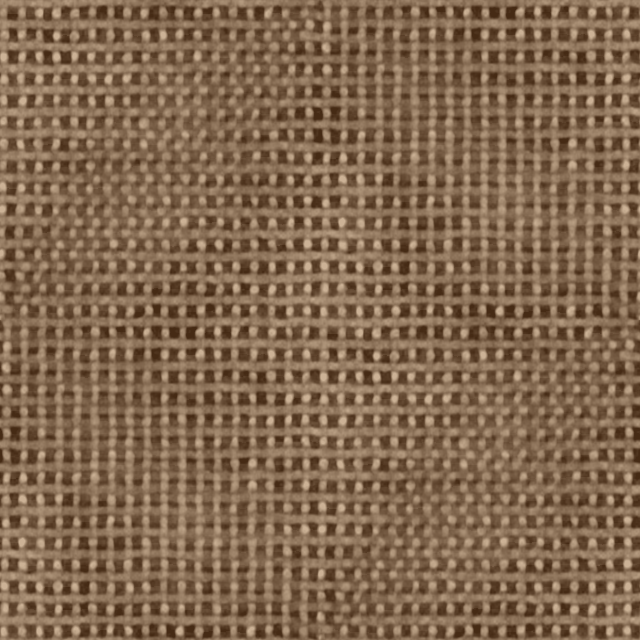
Give the GLSL for this texture, as a Shadertoy shader.

```glsl
// Coarse brown basket-weave cloth, cross-faded with itself so that it tiles.

float hash(vec2 p) {
    vec3 h = fract(p.xyx * vec3(0.1031, 0.1030, 0.0973));
    h += dot(h, h.yzx + 33.33);
    return fract((h.x + h.y) * h.z);
}

float noise(vec2 p) {
    vec2 cell = floor(p), f = fract(p);
    f = f * f * (3.0 - 2.0 * f);
    return mix(mix(hash(cell), hash(cell + vec2(1, 0)), f.x),
               mix(hash(cell + vec2(0, 1)), hash(cell + vec2(1, 1)), f.x), f.y);
}

// Brightness of the cloth at p, measured in canvas units from its centre
float weave(vec2 p) {
    // Thread coordinates: whole numbers lie on the raised warp knots
    vec2 thread = vec2(36.3 * p.x - 0.35 * p.y - 0.25, 29.2 * p.y - 0.40);
    vec2 grain = thread;
    thread += 0.10 * (vec2(noise(grain * 0.8 + 90.0), noise(grain * 0.8 + 140.0)) - 0.5);
    thread += vec2(0.14, 0.09) * (vec2(noise(grain * 2.9 + 500.0), noise(grain * 2.9 + 600.0)) - 0.5);
    vec2 id = floor(thread + 0.5);
    vec2 q = thread - id;
    vec2 a = abs(q);

    // Dark pits, uneven in depth
    float tone = 0.03 + 0.17 * hash(floor(thread) + 210.0);

    // Warp thread running up through the pits
    float warp = 1.0 - smoothstep(0.13, 0.32, a.x);
    tone = mix(tone, 0.46, warp);

    // Continuous weft band, slightly beaded between neighbouring warps
    float weft = smoothstep(0.21, 0.38, a.y);
    float bead = 1.0 - smoothstep(0.08, 0.36, length((0.5 - a) * vec2(0.8, 1.5)));
    float ridge = smoothstep(0.26, 0.46, a.y);
    float crossing = 1.0 - smoothstep(0.05, 0.20, a.x);
    float weftTone = 0.48 + 0.10 * ridge + 0.08 * bead + 0.08 * crossing;
    weftTone += 0.18 * (hash(floor(thread) + 60.0) - 0.5) * bead;
    tone = mix(tone, weftTone, weft);

    // Rounded warp knot, lit from above
    vec2 lit = q - vec2(0.0, 0.02);
    float knot = 1.0 - smoothstep(0.09, 0.31, length(lit));
    tone = mix(tone, 0.90 + 0.24 * (hash(id + 30.0) - 0.5) + 0.4 * q.y, knot);

    // Fibre grain, streaks along the weft and broad unevenness
    tone += 0.20 * (noise(grain * vec2(4.3, 5.3) + 300.0) - 0.5);
    tone += 0.13 * (noise(grain * vec2(8.0, 9.0) + 800.0) - 0.5);
    tone += 0.14 * (noise(grain * vec2(0.5, 2.2) + 700.0) - 0.5);
    tone += 0.16 * (noise(grain * 0.22 + 400.0) - 0.5);
    return tone;
}

void mainImage(out vec4 fragColor, in vec2 fragCoord) {
    vec2 uv = fragCoord / iResolution.xy;
    vec2 centred = uv - 0.5;
    vec2 wrapped = fract(uv + 0.5) - 0.5;

    // Diamond-shaped fade between the cloth and its half-shifted copy
    vec2 edge = abs(2.0 * centred);
    float inner = (1.0 - edge.x) * (1.0 - edge.y);
    float outer = edge.x * edge.y;
    float tone = mix(weave(wrapped), weave(centred), inner / max(inner + outer, 1e-5));

    vec3 shadowBrown = vec3(0.27, 0.165, 0.08);
    vec3 lightTan = vec3(0.80, 0.70, 0.59);
    fragColor = vec4(mix(shadowBrown, lightTan, clamp(tone, 0.0, 1.0)), 1.0);
}
```
